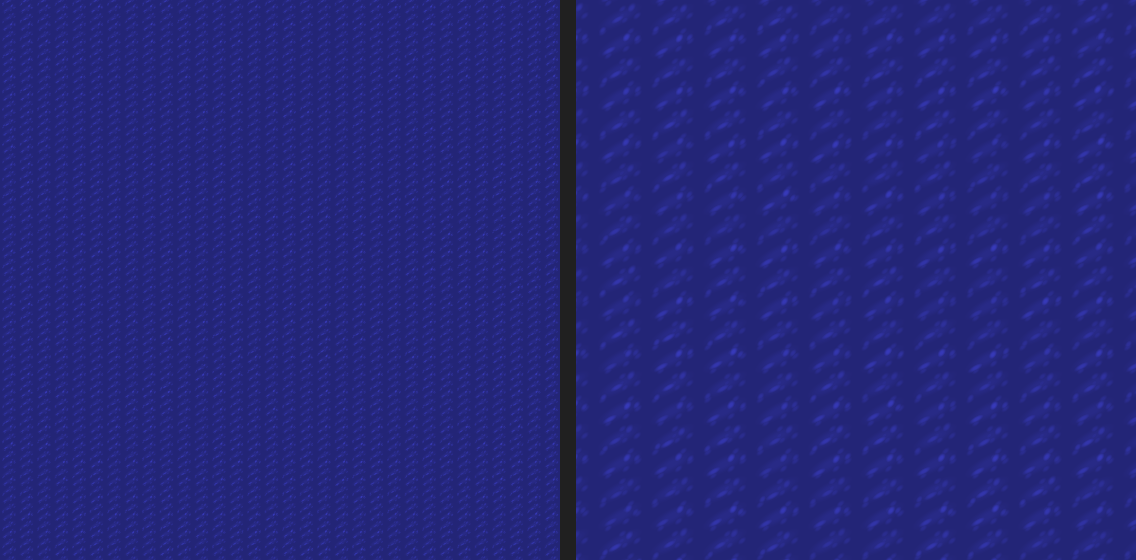
Left: the whole. Right: its middle third, enlarged.
Write a WebGL 2 fragment shader that draws this texture.

```glsl
#version 300 es
precision highp float;
// Deep blue woven cloth: fine slanted bands of faint dashes and bright flecks.

uniform vec2 u_resolution;
out vec4 outColor;

const float COLUMNS = 32.0;               // repeats across
const float BANDS = 64.0;                 // slanted bands up, two per repeat
const vec2 CELL = vec2(16.0, 8.0);        // cell size in thread units
const vec3 GROUND = vec3(0.138, 0.145, 0.465);
const vec3 FLECK = vec3(0.215, 0.225, 0.725);
const float HAZE_LEVEL = 0.24;
const float DASH_LEVEL = 0.80;
const float DOT_LEVEL = 1.0;
const float SPECK_LEVEL = 0.36;
const int SPECKS = 5;
const float JITTER = 0.5;                 // wander of marks, in thread units
const float WEAR = 0.30;                  // loss of brightness between repeats

float hash(vec2 p) {
    return fract(sin(dot(p, vec2(127.1, 311.7))) * 43758.5453);
}

vec2 hash2(vec2 p) {
    return vec2(hash(p), hash(p + 19.7));
}

// Soft elliptical mark: 1 at its centre, 0 at its rim.
float mark(vec2 p, vec2 centre, vec2 radius) {
    return 1.0 - smoothstep(0.15, 1.0, length((p - centre) / radius));
}

void main() {
    vec2 uv = gl_FragCoord.xy / u_resolution;

    // Skewed cells: each band climbs one step per column.
    vec2 grid = vec2(uv.x * COLUMNS, uv.y * BANDS - uv.x * COLUMNS);
    vec2 cell = floor(grid);
    vec2 p = fract(grid) * CELL;

    // Undo the skew before wrapping, so that ids agree across the edges.
    vec2 id = mod(vec2(cell.x, cell.x + cell.y), vec2(COLUMNS, BANDS));
    float parity = mod(id.y, 2.0);
    vec2 shift = (hash2(id) - 0.5) * 2.0 * JITTER;
    float fade = 1.0 - WEAR * hash(id + 7.3);

    // Faint streak along the band.
    float light = HAZE_LEVEL * mark(p, vec2(8.0, 4.0), vec2(7.8, 3.0));

    // Small specks of the weave, the same in every repeat.
    for (int i = 0; i < SPECKS; i++) {
        vec2 seed = vec2(float(i) + 2.0, parity * 5.0 + 1.0);
        vec2 centre = vec2(1.5) + hash2(seed) * (CELL - 3.0);
        light = max(light, SPECK_LEVEL * mark(p, centre, vec2(1.5, 1.2)));
    }

    // Bright dash and dots, alternating between neighbouring bands.
    float dash = mark(p, vec2(5.0 + 2.0 * parity, 3.4) + shift, vec2(2.9, 1.3));
    float dot1 = mark(p, vec2(10.2 + parity, 4.8) + shift, vec2(1.7));
    float dot2 = mark(p, vec2(13.2 - 10.0 * parity, 3.0) - shift, vec2(1.4));
    light = max(light, DASH_LEVEL * fade * dash);
    light = max(light, DOT_LEVEL * fade * mix(1.0, 0.65, parity) * dot1);
    light = max(light, 0.6 * fade * dot2);

    outColor = vec4(mix(GROUND, FLECK, light), 1.0);
}
```
